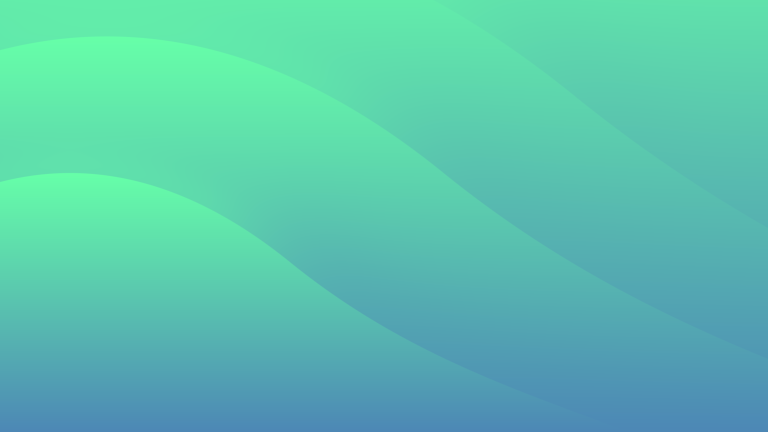
Reproduce this background procedurally as a WebGL 2 fragment shader.

```glsl
#version 300 es
precision highp float;

uniform vec2 u_resolution;
out vec4 fragColor;

// Height of the unit hill: a rounded crest joined to a long flattening slope
float hill(float x) {
    float c = x - 0.162;
    float d = x - 0.671;
    float crest = 0.5995 - 0.795 * c * c;
    float slope = 0.3935 + d * (-0.81 + d * (0.626 - 0.297 * d));
    return d < 0.0 ? crest : slope;
}

// Approximate signed distance to the hill enlarged about the lower left corner
float hillDistance(vec2 p, float size) {
    vec2 q = p / size;
    float h = hill(q.x);
    float steepness = (hill(q.x + 0.002) - hill(q.x - 0.002)) / 0.004;
    return size * (q.y - h) / sqrt(1.0 + steepness * steepness);
}

// Vertical ramp: 0 at the crest of a hill of this size, 1 at the ground
float ramp(float y, float size) {
    return clamp(1.0 - y / (0.5995 * size), 0.0, 1.0);
}

void main() {
    vec2 p = gl_FragCoord.xy / u_resolution.y;
    float pixel = 1.0 / u_resolution.y;
    float tone = ramp(p.y, 2.2);

    // Hills from back to front
    for (int i = 0; i < 3; i++) {
        float layer = float(i);
        float size = 1.98 - 0.415 * layer - 0.0375 * layer * layer;
        float d = hillDistance(p, size);

        // Halo outside the edge: bright over the crest, deep along the slope
        float shade = smoothstep(0.45, 0.85, p.x / size);
        float reach = mix(0.06, 0.15, shade) * sqrt(size);
        float halo = exp(-pow(max(d, 0.0) / reach, 2.0));
        float depth = 0.03 + 0.025 * layer * layer;
        tone = mix(tone, shade, halo * mix(0.25, depth, shade));

        // Hill body with a smooth edge
        float cover = 1.0 - smoothstep(-0.75 * pixel, 0.75 * pixel, d);
        tone = mix(tone, ramp(p.y, size), cover);
    }

    vec3 mint = vec3(0.40, 1.0, 0.66);
    vec3 blue = vec3(0.30, 0.53, 0.71);
    fragColor = vec4(mix(mint, blue, tone), 1.0);
}
```
